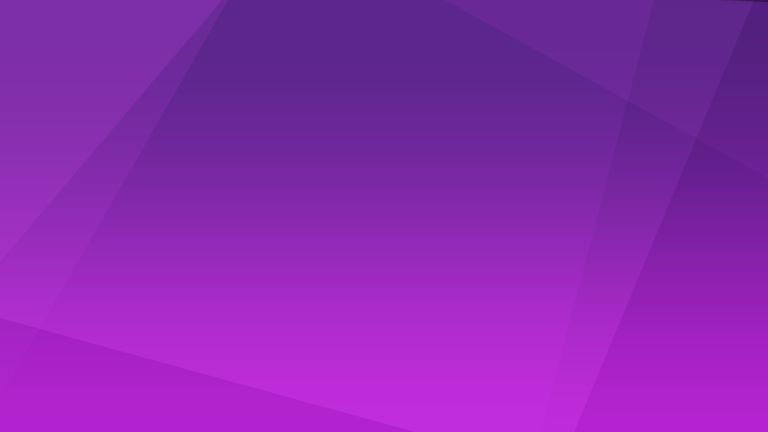
A WebGL 2 fragment shader for this background:

```glsl
#version 300 es
precision highp float;

uniform vec2 u_resolution;
out vec4 outColor;

const float ASPECT = 16.0 / 9.0;
const vec3 DEEP_VIOLET = vec3(0.360, 0.148, 0.550);
const vec3 MAGENTA = vec3(0.755, 0.175, 0.860);
const vec3 SHEEN = vec3(0.750, 0.250, 0.860);

// Soft coverage of the half plane to the right of the path from a to b
float halfPlane(vec2 p, vec2 a, vec2 b, float softness) {
    vec2 along = normalize(b - a);
    float d = dot(p - a, vec2(along.y, -along.x));
    return smoothstep(-softness, softness, d);
}

vec3 tint(vec3 base, float coverage, float strength) {
    return mix(base, SHEEN, coverage * strength);
}

vec3 shade(vec3 base, float coverage, vec3 factor) {
    return base * mix(vec3(1.0), factor, coverage);
}

// Vertical gradient, magenta at the bottom and violet at the top
vec3 backdrop(float height) {
    return mix(MAGENTA, DEEP_VIOLET, smoothstep(-0.01, 0.93, height));
}

void main() {
    vec2 uv = gl_FragCoord.xy / u_resolution;
    vec2 p = uv * vec2(ASPECT, 1.0);
    float softness = 0.8 / u_resolution.y;
    vec3 color = backdrop(uv.y);

    // Two light panels on the left
    float wideLeft = halfPlane(p, vec2(0.528, 1.0), vec2(0.0, 0.081), softness);
    float upperLeft = halfPlane(p, vec2(0.514, 1.0), vec2(0.0, 0.394), softness);
    color = tint(color, wideLeft, 0.15);
    color = tint(color, upperLeft, 0.22);

    // Light panel in the upper right
    float upperRight = halfPlane(p, vec2(ASPECT, 0.588), vec2(1.030, 1.0), softness);
    color = tint(color, upperRight, 0.12);

    // Dark panels on the right, fading towards the bottom
    float wideRight = halfPlane(p, vec2(1.252, 0.0), vec2(1.514, 1.0), softness);
    float farRight = halfPlane(p, vec2(1.329, 0.0), vec2(1.745, 1.0), softness);
    color = shade(color, wideRight, mix(vec3(0.99, 0.97, 0.99), vec3(0.91, 0.92, 0.93), uv.y));
    color = shade(color, farRight, mix(vec3(0.95, 0.80, 0.96), vec3(0.88, 0.86, 0.91), uv.y));

    // Dark wedge along the lower left
    float lowerLeft = halfPlane(p, vec2(0.0, 0.264), vec2(0.961, 0.0), softness);
    color = shade(color, lowerLeft, vec3(0.92, 0.78, 0.94));

    // Thin dark sliver in the top right corner
    float sliver = halfPlane(p, vec2(ASPECT, 0.995), vec2(1.671, 1.0), softness);
    color = shade(color, sliver, vec3(0.65));

    outColor = vec4(color, 1.0);
}
```
